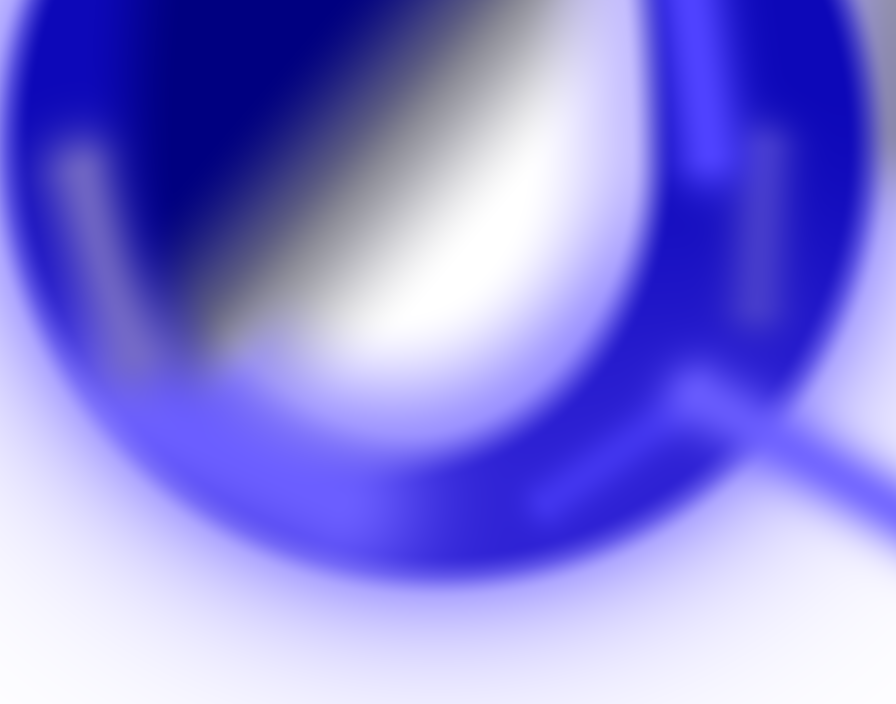
This background is drawn by a Shadertoy shader. Its source:

```glsl
const vec3 WHITE = vec3(1.0);
const vec3 NAVY = vec3(0.0, 0.0, 0.50);
const vec3 GREY = vec3(0.46, 0.46, 0.51);
const vec3 HALO = vec3(0.58, 0.54, 1.0);
const vec3 PALE = vec3(0.76, 0.73, 1.0);
const vec3 RING_TOP = vec3(0.05, 0.03, 0.72);
const vec3 RING_LOW = vec3(0.18, 0.13, 0.83);
const vec3 BRIGHT = vec3(0.42, 0.37, 1.0);
const vec3 ELECTRIC = vec3(0.31, 0.26, 1.0);
const vec3 DUSK = vec3(0.47, 0.43, 0.77);
const vec3 VIOLET = vec3(0.29, 0.25, 0.80);

// Lengths are fractions of the canvas height
const vec2 RING_CENTER = vec2(0.623, 0.793);
const float RING_RADIUS = 0.612;
const float RING_SOFTNESS = 0.032;
const float HALO_REACH = 0.10;
const vec2 HOLE_CENTER = vec2(0.556, 0.768);
const float HOLE_WIDTH = 0.373;
const float HOLE_DEPTH = 0.423;
const float HOLE_HEIGHT = 1.0;
const vec2 SHADE_AXIS = vec2(0.76, -0.65);
const float SHADE_OFFSET = 0.65;

// Gaussian falloff around a line segment
float softStroke(vec2 p, vec2 a, vec2 b, float width) {
    vec2 ab = b - a;
    float t = clamp(dot(p - a, ab) / dot(ab, ab), 0.0, 1.0);
    float d = length(p - a - ab * t) / width;
    return exp(-d * d);
}

// Pale surroundings with a halo hugging the ring
vec3 backdrop(vec2 p, float ringDist) {
    vec3 color = mix(WHITE, HALO, exp(-max(ringDist, 0.0) / HALO_REACH));
    float shade = softStroke(p, vec2(1.29, 1.05), vec2(1.29, 0.82), 0.09);
    return mix(color, GREY, 0.7 * shade);
}

// Blue band with blurred highlights
vec3 ringColor(vec2 p) {
    vec3 color = mix(RING_LOW, RING_TOP, smoothstep(0.3, 0.9, p.y));
    color = mix(color, BRIGHT, softStroke(p, vec2(0.182, 0.42), vec2(0.481, 0.287), 0.13));
    color = mix(color, DUSK, 0.9 * softStroke(p, vec2(0.119, 0.751), vec2(0.191, 0.502), 0.06));
    color = mix(color, VIOLET, 0.9 * softStroke(p, vec2(1.086, 0.784), vec2(1.075, 0.569), 0.045));
    color = mix(color, ELECTRIC, softStroke(p, vec2(0.978, 1.03), vec2(1.008, 0.784), 0.055));
    return mix(color, ELECTRIC, 0.6 * softStroke(p, vec2(0.779, 0.287), vec2(0.978, 0.428), 0.035));
}

// Diagonal navy to white sheen, tinted toward the rim
vec3 holeColor(vec2 p, float rim) {
    float s = dot(p, SHADE_AXIS) + SHADE_OFFSET;
    float lit = smoothstep(0.50, 0.74, s);
    vec3 color = mix(NAVY, GREY, smoothstep(0.36, 0.58, s));
    color = mix(color, WHITE, lit);
    vec3 tint = mix(HALO, PALE, smoothstep(0.5, 0.8, p.y));
    return mix(color, tint, smoothstep(0.5, 1.0, rim) * smoothstep(0.0, 0.5, lit));
}

void mainImage(out vec4 fragColor, in vec2 fragCoord) {
    vec2 p = fragCoord / iResolution.y;
    float ringDist = length(p - RING_CENTER) - RING_RADIUS;

    // Egg shaped opening, taller above its centre
    vec2 q = p - HOLE_CENTER;
    float rim = length(q / vec2(HOLE_WIDTH, q.y > 0.0 ? HOLE_HEIGHT : HOLE_DEPTH));

    // Ring over backdrop, then the opening
    float ringMask = 1.0 - smoothstep(-RING_SOFTNESS, RING_SOFTNESS, ringDist);
    vec3 color = mix(backdrop(p, ringDist), ringColor(p), ringMask);
    float leftBlur = 0.10 * smoothstep(0.1, -0.3, q.x);
    float holeMask = 1.0 - smoothstep(0.91 - leftBlur, 1.08 + leftBlur, rim);
    color = mix(color, holeColor(p, rim), holeMask);

    // Tail sweeping off to the right
    float tail = softStroke(p, vec2(0.995, 0.437), vec2(1.327, 0.245), 0.052);
    color = mix(color, BRIGHT, 0.92 * tail);

    fragColor = vec4(color, 1.0);
}
```
